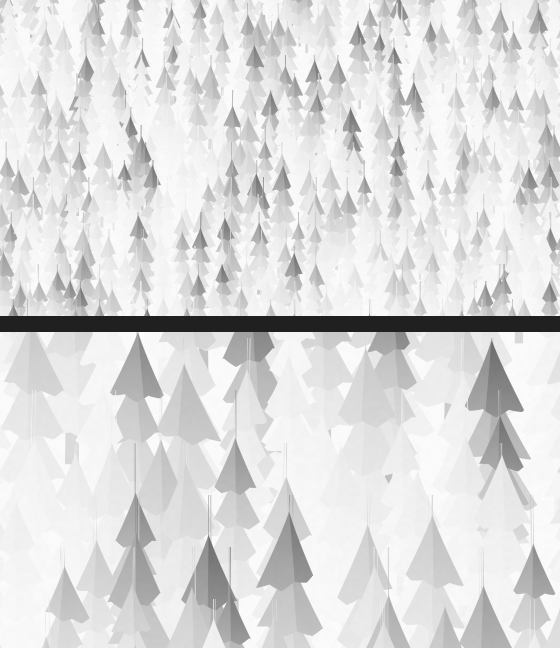
Top: the whole. Bottom: its middle third, enlarged.
Give the GLSL for this pattern, as a Shadertoy shader.

```glsl
const float MIST = 0.98;              // brightness of the fog
const vec2 CELL = vec2(0.080, 0.055); // spacing of the trees
const float TIER_PITCH = 0.043;
const float TIER_HEIGHT = 0.072;

float hash(vec2 p) {
    vec3 q = fract(vec3(p.xyx) * 0.1031);
    q += dot(q, q.yzx + 33.33);
    return fract((q.x + q.y) * q.z);
}

float noise(vec2 p) {
    vec2 i = floor(p), f = fract(p);
    f = f * f * (3.0 - 2.0 * f);
    vec2 e = vec2(0.0, 1.0);
    return mix(mix(hash(i), hash(i + e.yx), f.x),
               mix(hash(i + e.xy), hash(i + e.yy), f.x), f.y);
}

float coverage(float inside, float pixel) {
    return smoothstep(-0.7 * pixel, 0.7 * pixel, inside);
}

// Positive inside one skirt of branches; q.y runs down from its apex
float skirt(vec2 q, float halfWidth, float tilt, float seed) {
    float t = max(q.y / TIER_HEIGHT, 0.0);
    float side = halfWidth * pow(t, 1.12) - abs(q.x);
    float u = q.x / halfWidth;
    float notch = 0.012 * abs(fract(u * 1.3 + seed * 7.0) - 0.5);
    float hem = TIER_HEIGHT * (1.0 - 0.13 * u * u + tilt * u) - notch - q.y;
    return min(side * 0.9, hem);
}

// Paints one tree over the tone behind it; q.y runs down from the tip
float paintTree(float tone, vec2 q, float darkness, float seed, float pixel) {
    // Trunk
    float trunk = min(0.0045 - abs(q.x), min(q.y - 0.15, 0.228 - q.y));
    tone = mix(tone, MIST - 0.5 * darkness, coverage(trunk, pixel));

    // Skirts from the lowest and palest up to the dark tip
    for (int i = 3; i >= 0; i--) {
        float k = float(i);
        float variation = hash(vec2(seed * 91.0, k + 3.0));
        vec2 local = q - vec2((variation - 0.5) * 0.005, k * TIER_PITCH);
        float halfWidth = 0.029 + 0.0035 * k + 0.004 * variation;
        float inside = skirt(local, halfWidth, (variation - 0.5) * 0.22, variation);

        // Two faces meet along a slanted ridge
        float ridge = local.x - (seed - 0.5) * 0.25 * local.y;
        float face = mix(0.88, 1.13, coverage(ridge, pixel));
        float fade = exp2(-0.8 * k) * (1.08 - 0.3 * local.y / TIER_HEIGHT);
        tone = mix(tone, MIST - darkness * fade * face, coverage(inside, pixel));
    }
    return tone;
}

// Rows of trees from the far top to the near bottom
float forest(vec2 p, float pixel) {
    float tone = MIST;
    float baseRow = floor(p.y / CELL.y);
    for (int r = 6; r >= 0; r--) {
        float row = baseRow + float(r) + 40.0;
        float stagger = hash(vec2(row, 5.7));
        float baseColumn = floor(p.x / CELL.x - stagger);
        for (int c = -1; c <= 1; c++) {
            float column = baseColumn + float(c) + 20.0;
            vec2 id = vec2(column, row);
            float seed = hash(id + 11.3);
            vec2 jitter = vec2(hash(id + 2.1), hash(id + 47.9));
            vec2 tip = (id - vec2(20.0, 40.0) + jitter + vec2(stagger, 0.0)) * CELL;

            float size = mix(0.78, 1.2, hash(id + 71.5));
            vec2 q = vec2(p.x - tip.x, tip.y - p.y) / size;
            q.x += (seed - 0.5) * 0.06 * q.y;

            float clump = 0.7 + 0.6 * noise(tip * 3.5 + 8.0);
            float darkness = 0.025 + 0.45 * pow(hash(id + 29.4), 1.8) * clump;
            tone = paintTree(tone, q, min(darkness, 0.46), seed, pixel / size);
        }
    }
    return tone;
}

void mainImage(out vec4 fragColor, in vec2 fragCoord) {
    vec2 p = fragCoord / iResolution.y;
    float tone = forest(p, 1.0 / iResolution.y);

    // Faint paper grain
    tone += 0.012 * (noise(p * 220.0) - 0.5);
    fragColor = vec4(vec3(clamp(tone, 0.0, 1.0)), 1.0);
}
```
